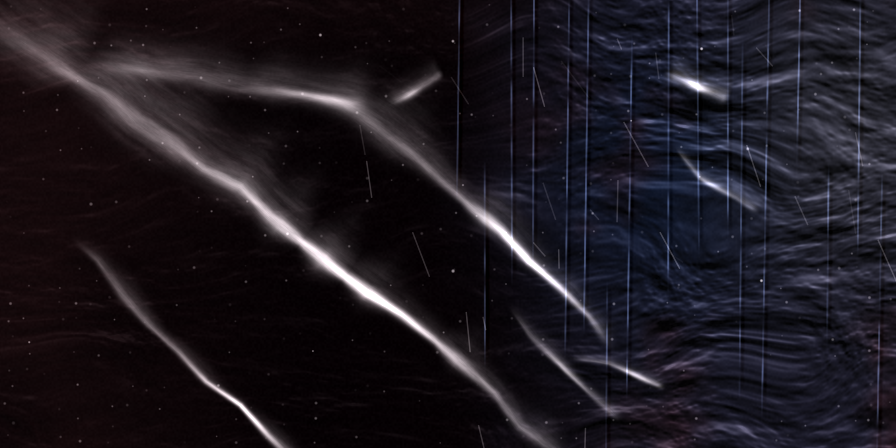
Write a Shadertoy shader that draws this texture.

```glsl
// Creased black plastic film: diagonal glossy folds, fine crinkles, scratches and dust.

float hash(vec2 p) {
    vec3 q = fract(vec3(p.xyx) * 0.1031);
    q += dot(q, q.yzx + 33.33);
    return fract((q.x + q.y) * q.z);
}

float noise(vec2 p) {
    vec2 i = floor(p), f = fract(p);
    f = f * f * (3.0 - 2.0 * f);
    return mix(mix(hash(i), hash(i + vec2(1, 0)), f.x),
               mix(hash(i + vec2(0, 1)), hash(i + vec2(1, 1)), f.x), f.y);
}

float fbm(vec2 p) {
    float sum = 0.0, amp = 0.5;
    for (int i = 0; i < 4; i++) {
        sum += amp * noise(p);
        p = mat2(1.6, 1.2, -1.2, 1.6) * p + 7.3;
        amp *= 0.5;
    }
    return sum;
}

// Piecewise straight noise gives folds their angular kinks
float kinks(float x, float seed) {
    float i = floor(x);
    return mix(hash(vec2(i, seed)), hash(vec2(i + 1.0, seed)), fract(x));
}

float blob(vec2 p, vec2 centre, vec2 size) {
    vec2 d = (p - centre) / size;
    return exp(-dot(d, d));
}

float segment(vec2 p, vec2 a, vec2 b) {
    vec2 d = b - a;
    return length(p - a - d * clamp(dot(p - a, d) / dot(d, d), 0.0, 1.0));
}

float crinkleHeight(vec2 p) {
    vec2 warp = vec2(noise(p * 5.0), noise(p * 5.0 + 40.0));
    return fbm(p * vec2(8.0, 19.0) + 1.8 * warp);
}

float crinkleSlope(vec2 p) {
    return 9.0 * (crinkleHeight(p + vec2(0.002, 0.006)) - crinkleHeight(p));
}

// Light on one fold; width is (start, end), peak is where the gloss is brightest
float fold(vec2 p, vec2 a, vec2 b, float bend, vec2 width, float peak, float gloss, float seed) {
    float len = distance(a, b);
    vec2 dir = (b - a) / len;
    float t = dot(p - a, dir) / len;
    float s = dot(p - a, vec2(-dir.y, dir.x)) - 4.0 * bend * t * (1.0 - t);
    s += 0.022 * (kinks(t * len * 11.0, seed) - 0.5);
    float w = mix(width.x, width.y, clamp(t, 0.0, 1.0)) * (0.5 + kinks(t * len * 16.0, seed + 5.0));
    float ends = smoothstep(0.0, 0.2, t) * smoothstep(1.0, 0.9, t);
    float shine = exp(-pow((t - peak) / 0.16, 2.0));
    float streaks = 0.35 + 1.1 * fbm(vec2(t * len * 14.0, s * 75.0) + seed);
    float core = exp(-pow(s / (0.004 + 0.2 * w), 2.0));
    float haze = exp(-pow(s / (s > 0.0 ? 1.5 * w : 0.6 * w), 2.0));
    return ends * (core * gloss * (0.22 + shine) * (0.6 + 0.5 * streaks) + 0.24 * haze * streaks);
}

// Thin vertical stretch marks, strongest toward the right
float stretchMarks(vec2 p, float pixel) {
    float light = 0.0;
    for (int i = 0; i < 18; i++) {
        float k = float(i);
        float x = 0.975 + 0.06 * k + 0.05 * hash(vec2(k, 2.0)) + 0.03 * (p.y - 0.5) * (hash(vec2(k, 3.0)) - 0.3);
        float reach = 0.2 + 0.4 * hash(vec2(k, 4.0));
        float span = 1.0 - smoothstep(reach - 0.1, reach, abs(p.y - hash(vec2(k, 6.0))));
        float line = 1.0 - smoothstep(0.0008, 0.0012 + pixel, abs(p.x - x));
        float shade = 1.0 - smoothstep(0.0, 0.007, abs(p.x - x - 0.006));
        light += span * (line * noise(vec2(k * 9.0, p.y * 24.0)) - 0.15 * shade);
    }
    return light;
}

float scratches(vec2 p, float pixel) {
    float light = 0.0;
    for (int i = 0; i < 30; i++) {
        float k = float(i);
        vec2 a = vec2(0.8 + 1.2 * hash(vec2(k, 11.0)), hash(vec2(k, 12.0)));
        float angle = -1.3 + 1.0 * (hash(vec2(k, 13.0)) - 0.3);
        vec2 b = a + (0.02 + 0.1 * hash(vec2(k, 14.0))) * vec2(cos(angle), sin(angle));
        light += hash(vec2(k, 15.0)) * (1.0 - smoothstep(0.0004, 0.0008 + pixel, segment(p, a, b)));
    }
    return light;
}

float dust(vec2 p, float cells, float size, float pixel) {
    vec2 id = floor(p * cells);
    vec2 centre = (id + 0.25 + 0.5 * vec2(hash(id + 3.0), hash(id + 71.0))) / cells;
    float radius = size * (0.4 + 0.6 * hash(id + 17.0));
    return step(0.72, hash(id + 29.0)) * hash(id + 53.0) * (1.0 - smoothstep(radius - pixel, radius + pixel, distance(p, centre)));
}

void mainImage(out vec4 fragColor, in vec2 fragCoord) {
    vec2 p = fragCoord / iResolution.y;
    float pixel = 1.0 / iResolution.y;
    const vec3 black = vec3(0.022, 0.004, 0.012), umber = vec3(0.08, 0.035, 0.042);
    const vec3 navy = vec3(0.09, 0.088, 0.135), blue = vec3(0.045, 0.08, 0.155);
    const vec3 plum = vec3(0.14, 0.075, 0.095), slate = vec3(0.2, 0.2, 0.235);
    const vec3 silver = vec3(0.95, 0.91, 0.93);

    // Film tint: brown left, black centre, blue and slate right
    float cloud = fbm(p * 3.5);
    float right = smoothstep(0.98, 1.5, p.x + 0.5 * (cloud - 0.5));
    float left = smoothstep(0.75, 0.0, p.x) + 0.6 * blob(p, vec2(0.65, 1.0), vec2(0.6, 0.13));
    vec3 col = mix(black, umber, clamp(left * (0.4 + cloud), 0.0, 1.0));
    col = mix(col, navy, right);
    col = mix(col, blue, 0.8 * blob(p, vec2(1.48, 0.6), vec2(0.26, 0.3)));
    col = mix(col, plum, 0.7 * right * smoothstep(0.5, 0.7, fbm(p * 4.0 + 19.0)));
    col = mix(col, slate, 0.75 * blob(p, vec2(1.92, 0.72), vec2(0.28, 0.35)));

    // Crinkle relief
    float slope = crinkleSlope(p);
    float rough = 0.25 + 0.75 * right;
    col *= max(0.15, 1.0 + 0.9 * rough * slope);
    col += silver * rough * 0.12 * pow(clamp(slope, 0.0, 1.3), 2.0);

    // Main folds and small creases
    float light = fold(p, vec2(-0.15, 1.03), vec2(1.33, -0.1), 0.055, vec2(0.075, 0.018), 0.62, 0.95, 1.0);
    light += fold(p, vec2(0.18, 0.87), vec2(0.84, 0.75), 0.012, vec2(0.03, 0.035), 0.8, 0.35, 2.0);
    light += fold(p, vec2(0.68, 0.81), vec2(1.37, 0.21), 0.045, vec2(0.045, 0.012), 0.66, 0.9, 3.0);
    light += fold(p, vec2(0.15, 0.48), vec2(0.70, -0.06), -0.012, vec2(0.014, 0.012), 0.72, 0.75, 4.0);
    light += fold(p, vec2(1.13, 0.32), vec2(1.38, 0.05), -0.01, vec2(0.012, 0.008), 0.5, 0.35, 5.0);
    light += fold(p, vec2(1.27, 0.21), vec2(1.49, 0.14), 0.005, vec2(0.008), 0.7, 0.5, 6.0);
    light += fold(p, vec2(1.48, 0.84), vec2(1.63, 0.78), 0.005, vec2(0.02), 0.5, 0.9, 7.0);
    light += fold(p, vec2(1.5, 0.67), vec2(1.7, 0.53), -0.012, vec2(0.01), 0.5, 0.3, 8.0);
    light += fold(p, vec2(0.86, 0.77), vec2(0.99, 0.84), -0.01, vec2(0.014), 0.4, 0.4, 9.0);
    col *= 1.0 - 0.9 * blob(p, vec2(1.565, 0.77), vec2(0.045, 0.025));
    col += silver * light;

    // Surface marks, dust and grain
    col += vec3(0.22, 0.26, 0.36) * stretchMarks(p, pixel);
    col += silver * 0.22 * scratches(p, pixel);
    col += silver * (0.35 * dust(p, 26.0, 0.003, pixel) + 0.9 * dust(p + 3.7, 6.0, 0.0035, pixel));
    col += 0.018 * (noise(p * 230.0) - 0.5);
    fragColor = vec4(clamp(col, 0.0, 1.0), 1.0);
}
```
